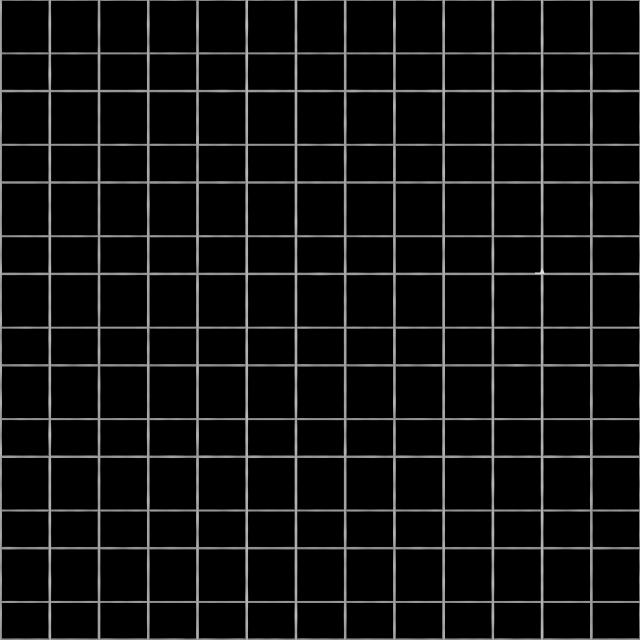
Reproduce this pattern procedurally as a WebGL 1 fragment shader.

```glsl
precision highp float;
// Black tiles in alternating tall and short rows, divided by thin, slightly worn grey lines.

uniform vec2 u_resolution;

#define COLUMNS 13.0          // tile columns across
#define ROW_PAIRS 7.0         // tall + short row pairs
#define SPLIT 0.412           // height of the short row within a pair
#define ORIGIN vec2(0.0009, 0.0006)
#define COLUMN_WIDTH 0.0041   // line widths, in canvas units
#define PAIR_WIDTH 0.0038
#define SPLIT_WIDTH 0.0032
#define COLUMN_GREY 0.65
#define ROW_GREY 0.58
#define WEAR 0.10             // strength of the uneven brightness and width
#define WEAR_CELLS 39.0       // wear noise cells along a line
#define CHIP vec2(11.0, 4.0)  // crossing with a bright chip: column, row pair

float hash(vec2 p) {
  vec3 q = fract(p.xyx * vec3(0.1031, 0.1030, 0.0973));
  q += dot(q, q.yzx + 33.33);
  return fract((q.x + q.y) * q.z);
}

// Gradient noise along one line; it wraps after a unit length.
float wrappedNoise(float along, float seed) {
  float p = along * WEAR_CELLS;
  float i = floor(p);
  float f = p - i;
  float g0 = hash(vec2(mod(i, WEAR_CELLS), seed)) * 2.0 - 1.0;
  float g1 = hash(vec2(mod(i + 1.0, WEAR_CELLS), seed)) * 2.0 - 1.0;
  float blend = f * f * f * (f * (f * 6.0 - 15.0) + 10.0);
  return 2.0 * mix(g0 * f, g1 * (f - 1.0), blend);
}

// Brightness of a family of evenly spaced lines.
float lines(float across, float along, float count, float width,
            float grey, float family, float pixel) {
  float scaled = across * count;
  float nearest = floor(scaled + 0.5);
  float dist = abs(scaled - nearest) / count;
  float seed = mod(nearest, count) + family;
  float wear = wrappedNoise(along, seed) * WEAR;
  float tone = 1.0 + wear + (hash(vec2(seed, 7.0)) - 0.5) * WEAR;
  float halfWidth = 0.5 * width * (1.0 + wear);
  float soft = max(pixel, 0.0015);
  return grey * tone * clamp(0.5 + (halfWidth - dist) / soft, 0.0, 1.0);
}

// Small pointed chip with a short foot, sitting on a crossing.
float chip(vec2 p, float pixel) {
  float spike = max(abs(p.x) - 0.004 * (1.0 - p.y / 0.010), -p.y);
  vec2 foot = abs(p - vec2(-0.004, 0.001)) - vec2(0.007, 0.001);
  return clamp(0.5 - min(spike, max(foot.x, foot.y)) / pixel, 0.0, 1.0);
}

void main() {
  vec2 uv = gl_FragCoord.xy / u_resolution;
  vec2 pixel = 1.0 / u_resolution;
  vec2 p = uv - ORIGIN;

  // Line families
  float columns = lines(p.x, uv.y, COLUMNS, COLUMN_WIDTH, COLUMN_GREY, 0.0, pixel.x);
  float pairs = lines(p.y, uv.x, ROW_PAIRS, PAIR_WIDTH, ROW_GREY, 20.0, pixel.y);
  float splits = lines(p.y - SPLIT / ROW_PAIRS, uv.x, ROW_PAIRS, SPLIT_WIDTH,
                       ROW_GREY, 40.0, pixel.y);
  float grey = max(columns, max(pairs, splits));

  // Chipped crossing
  vec2 crossing = CHIP / vec2(COLUMNS, ROW_PAIRS);
  grey = mix(grey, 0.88, chip(p - crossing, max(pixel.x, pixel.y)));

  gl_FragColor = vec4(vec3(grey), 1.0);
}
```
